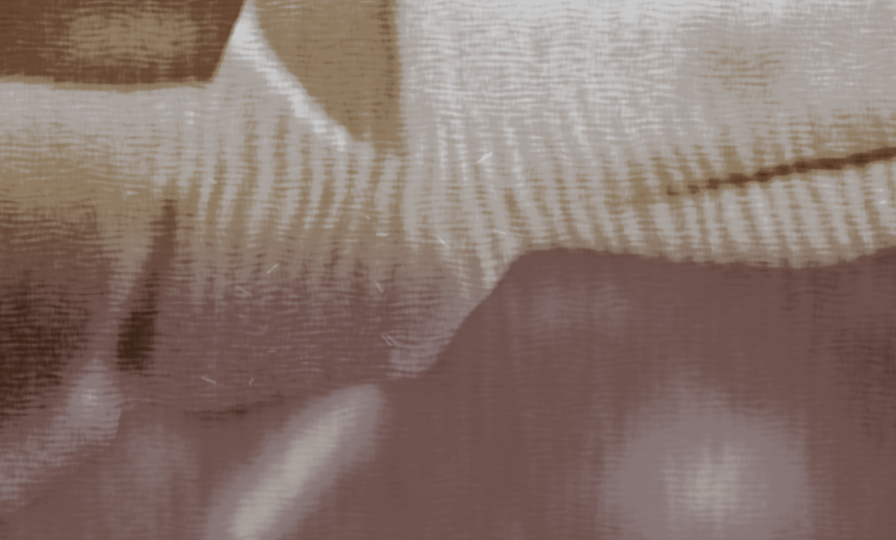
Write a Shadertoy shader that draws this texture.

```glsl
// Draws softly lit gauze cloth, gathered into ribs, with deep folds and a rolled hem.

vec2 hash2(vec2 cell) {
    vec3 h = fract(cell.xyx * vec3(0.1031, 0.1030, 0.0973));
    h += dot(h, h.yzx + 33.33);
    return fract((h.xx + h.yz) * h.zy);
}

float cornerSlope(vec2 cell, vec2 f, vec2 corner) {
    return dot(hash2(cell + corner) * 2.0 - 1.0, f - corner);
}

float gradientNoise(vec2 p) {
    vec2 c = floor(p), f = fract(p);
    vec2 s = f * f * f * (f * (f * 6.0 - 15.0) + 10.0);
    float low = mix(cornerSlope(c, f, vec2(0, 0)), cornerSlope(c, f, vec2(1, 0)), s.x);
    float high = mix(cornerSlope(c, f, vec2(0, 1)), cornerSlope(c, f, vec2(1, 1)), s.x);
    return mix(low, high, s.y);
}

float bell(float d) { return exp(-d * d); }

float blob(vec2 p, vec2 centre, vec2 radius) { return bell(length((p - centre) / radius)); }

float stroke(vec2 p, vec2 a, vec2 b, float width) {
    vec2 ab = b - a;
    float t = clamp(dot(p - a, ab) / dot(ab, ab), 0.0, 1.0);
    return bell(length(p - a - ab * t) / width);
}

// Falls from 1 to 0 between the two values.
float fadeOut(float from, float to, float v) { return 1.0 - smoothstep(from, to, v); }

// Lower border of the upper cloth: left fold, gathered panel, hem.
float clothEdge(float x) {
    float panel = 3.5 - 0.25 * smoothstep(1.6, 3.4, x);
    float hem = 2.23 + 0.09 * sin((x - 5.6) * 1.5) - 0.12 * smoothstep(7.0, 7.7, x);
    float edge = mix(panel, hem, smoothstep(3.4, 4.6, x));
    return mix(4.45 - 0.62 * x, edge, smoothstep(0.92, 1.06, x));
}

float upperTone(vec2 p, float edge) {
    float tone = mix(0.70, 0.27, smoothstep(1.2, 3.1, p.y));
    tone -= 0.20 * fadeOut(0.4, 1.7, p.x) * smoothstep(0.8, 1.9, p.y);
    float right = smoothstep(3.2, 3.8, p.x) * fadeOut(1.9, 2.6, p.y);
    tone = mix(tone, 0.88 - 0.20 * smoothstep(0.6, 2.1, p.y), right);
    tone -= 0.22 * blob(p, vec2(6.3, 0.6), vec2(0.55, 0.4));
    tone -= 0.12 * blob(p, vec2(7.7, 0.5), vec2(0.8, 0.9));

    // Valley beside the bright diagonal ridge
    float ridge = p.x - (2.05 + 0.3 * p.y + 0.42 * p.y * p.y);
    float valley = smoothstep(-0.02, 0.12, ridge) * fadeOut(3.2, 3.5, p.x) * fadeOut(1.0, 1.5, p.y);
    tone = mix(tone, 0.49, valley);
    tone += 0.24 * bell((ridge + 0.12) / 0.15) * fadeOut(1.0, 1.5, p.y);
    tone -= 0.16 * stroke(p, vec2(3.3, 0.0), vec2(3.36, 1.3), 0.07);

    // Shaded pocket at the upper left
    float pocket = 0.70 + 0.08 * sin(p.x * 1.5) - 0.9 * smoothstep(1.75, 2.25, p.x) - p.y;
    tone += 0.08 * bell((pocket + 0.17) / 0.18);
    float pocketTone = 0.23 + 0.24 * blob(p, vec2(1.15, 0.3), vec2(0.75, 0.3));
    tone = mix(tone, pocketTone, smoothstep(-0.05, 0.12, pocket));

    // Crease above the hem, and shade under its roll
    float crease = p.y - 1.67 + 0.19 * (p.x - 5.6);
    tone -= 0.46 * bell(crease / 0.07) * smoothstep(4.9, 6.8, p.x);
    tone -= 0.16 * bell((crease + 0.18) / 0.24) * smoothstep(4.0, 6.0, p.x);
    tone -= 0.25 * exp(-max(edge - p.y, 0.0) * 8.0) * smoothstep(4.2, 4.8, p.x);

    // Left crease and the fold below it
    tone -= 0.22 * stroke(p, vec2(1.47, 1.8), vec2(1.08, 3.0), 0.17);
    tone += 0.34 * stroke(p, vec2(0.05, 4.1), vec2(0.82, 3.5), 0.36);
    tone += 0.18 * stroke(p, vec2(0.75, 3.4), vec2(1.2, 2.1), 0.14);
    tone += 0.16 * stroke(p, vec2(3.5, 3.1), vec2(4.25, 2.4), 0.2);
    return tone;
}

float lowerTone(vec2 p, float edge) {
    float tone = 0.27 + 0.38 * blob(p, vec2(6.05, 4.15), vec2(0.85, 0.7));
    tone += 0.42 * stroke(p, vec2(3.0, 3.4), vec2(2.1, 4.5), 0.3);
    tone += 0.12 * blob(p, vec2(1.2, 4.0), vec2(0.5, 0.6));
    tone += 0.10 * blob(p, vec2(4.9, 2.6), vec2(0.8, 0.35));
    tone -= 0.10 * blob(p, vec2(7.7, 3.1), vec2(1.0, 1.0));
    float shadow = exp(-max(p.y - edge, 0.0) * 6.0);
    return tone - shadow * (0.06 + 0.12 * stroke(p, vec2(1.9, 3.5), vec2(3.0, 3.3), 0.4));
}

// Gathered ribs, strongest along the seam.
float ribs(vec2 p) {
    float lean = mix(3.5, -9.0, smoothstep(3.0, 4.6, p.x)) * (p.y - 1.4);
    float wave = sin(p.x * 29.0 + lean + 4.0 * gradientNoise(p * vec2(1.8, 1.0)));
    float seam = mix(1.5, 1.65, smoothstep(3.0, 4.5, p.x));
    float band = bell((p.y - seam) / (p.y < seam ? 0.6 : 0.95)) * smoothstep(1.0, 1.9, p.x);
    return wave * band * (0.65 + 0.7 * gradientNoise(p * vec2(4.0, 2.0) + 9.0));
}

vec3 clothColour(float tone, float rosy) {
    vec3 dark = mix(vec3(0.40, 0.28, 0.20), vec3(0.43, 0.32, 0.30), rosy);
    vec3 middle = mix(vec3(0.56, 0.48, 0.38), vec3(0.53, 0.46, 0.46), rosy);
    vec3 c = mix(vec3(0.24, 0.15, 0.10), dark, smoothstep(0.0, 0.25, tone));
    c = mix(c, middle, smoothstep(0.25, 0.5, tone));
    c = mix(c, vec3(0.66, 0.63, 0.61), smoothstep(0.5, 0.75, tone));
    return mix(c, vec3(0.79, 0.79, 0.79), smoothstep(0.75, 1.0, tone));
}

void mainImage(out vec4 fragColor, in vec2 fragCoord) {
    // The canvas is 4.6 units high; y is measured down from its top.
    vec2 p = fragCoord / iResolution.y * 4.6;
    p.y = 4.6 - p.y;
    vec2 q = p + 0.05 * vec2(gradientNoise(p * 2.0), gradientNoise(p * 2.0 + 17.0));
    float edge = clothEdge(q.x);
    float upper = smoothstep(-0.06, 0.06, edge - q.y);
    float tone = mix(lowerTone(q, edge), upperTone(q, edge) + 0.13 * ribs(q), upper);

    // Broad mottling, vertical streaks and woven threads
    tone += 0.06 * gradientNoise(p * 2.5) + 0.07 * gradientNoise(p * vec2(9.0, 1.4));
    float sharp = mix(0.4, 1.0, upper);
    tone += sharp * 0.13 * gradientNoise(q * vec2(7.0, 27.0));
    tone += sharp * 0.025 * sin(q.y * 105.0 + 5.0 * gradientNoise(p * 3.0));
    tone += sharp * 0.07 * gradientNoise(q * vec2(32.0, 12.0));

    // Stray fibres
    for (float i = 0.0; i < 14.0; i++) {
        vec2 at = vec2(1.4, 1.1) + hash2(vec2(i, 3.0)) * vec2(3.0, 2.3);
        vec2 span = (hash2(vec2(i, 8.0)) - 0.5) * 0.22;
        tone += 0.16 * stroke(p, at, at + span, 0.014);
    }
    float rosy = mix(1.0, smoothstep(1.5, 2.9, p.y), upper);
    fragColor = vec4(clothColour(clamp(tone, 0.0, 1.0), rosy), 1.0);
}
```
